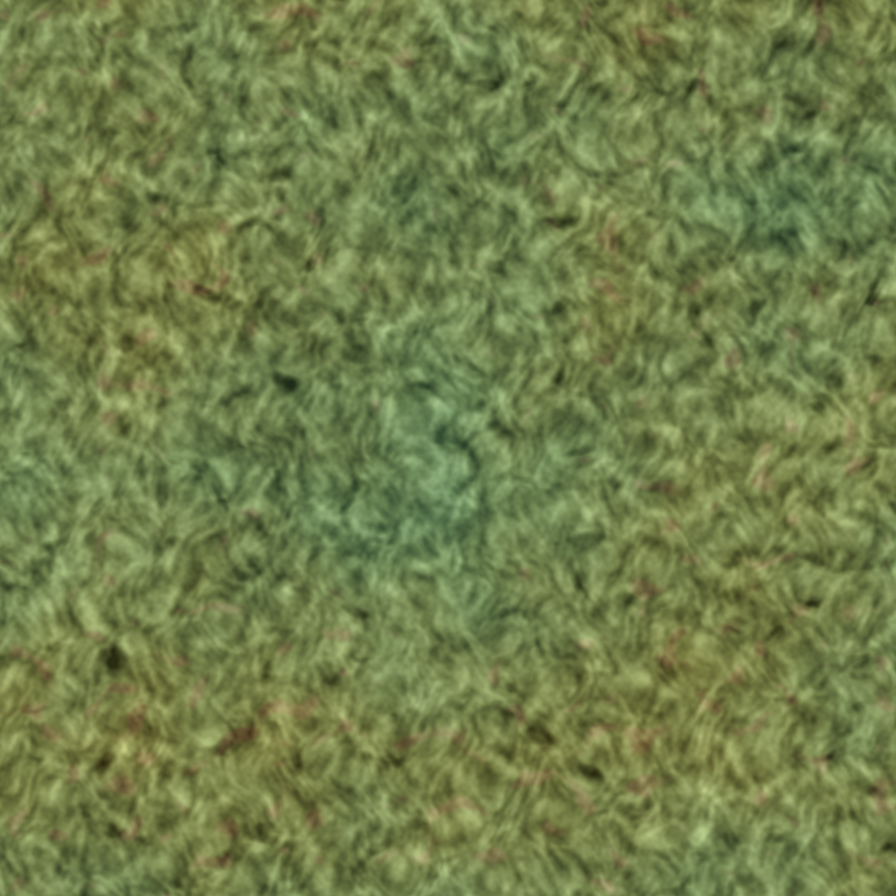
This texture is drawn by a Shadertoy shader. Its source:

```glsl
// Soft mottled turf seen from above: clumps, short leaning blades and dark gaps.
// Layers of gradient noise build one brightness value, which a green ramp colours;
// broad noise then drifts the hue between olive and cool green.

// Sine-free hash giving two values from 0 to 1
vec2 hash22(vec2 cell) {
    vec3 q = fract(cell.xyx * vec3(0.1031, 0.1030, 0.0973));
    q += dot(q, q.yzx + 33.33);
    return fract((q.xx + q.yz) * q.zy);
}

// Slope of a random unit gradient at a lattice corner
float cornerSlope(vec2 cell, vec2 corner, vec2 f) {
    vec2 gradient = hash22(cell + corner) * 2.0 - 1.0;
    return dot(gradient / max(length(gradient), 0.01), f - corner);
}

// Gradient noise, centred on zero
float noise(vec2 p) {
    vec2 cell = floor(p);
    vec2 f = p - cell;
    vec2 w = f * f * f * (f * (f * 6.0 - 15.0) + 10.0);
    float low = mix(cornerSlope(cell, vec2(0, 0), f), cornerSlope(cell, vec2(1, 0), f), w.x);
    float high = mix(cornerSlope(cell, vec2(0, 1), f), cornerSlope(cell, vec2(1, 1), f), w.x);
    return mix(low, high, w.y);
}

vec2 rotate(vec2 p, float angle) {
    float c = cos(angle), s = sin(angle);
    return vec2(c * p.x - s * p.y, s * p.x + c * p.y);
}

// Noise stretched along a leaning direction
float blades(vec2 p, float lean, vec2 density) {
    return noise(rotate(p, lean) * density + 150.0);
}

// Short strokes whose lean changes from tuft to tuft
float tufts(vec2 p, vec2 density) {
    float side = smoothstep(-0.12, 0.12, noise(p * 13.0 + 71.0));
    return mix(blades(p, -0.55, density), blades(p, 0.45, density), side);
}

// Sparse dark gaps, slightly wider than tall
float gaps(vec2 p, vec2 density, float threshold) {
    float patchiness = noise(p * 6.0 + 210.0);
    float n = noise(rotate(p, 0.06) * density + 320.0);
    return smoothstep(threshold, threshold + 0.34, n + 0.2 * patchiness);
}

// Green ramp indexed by brightness of the green channel
vec3 grassColor(float level) {
    const vec3 shadow = vec3(0.23, 0.27, 0.14);
    const vec3 leaf = vec3(0.43, 0.49, 0.28);
    const vec3 sunlit = vec3(0.55, 0.62, 0.39);
    vec3 darkSide = mix(shadow, leaf, max((level - 0.27) / 0.22, -0.45));
    vec3 lightSide = mix(leaf, sunlit, (level - 0.49) / 0.13);
    return level < 0.49 ? darkSide : lightSide;
}

void mainImage(out vec4 fragColor, in vec2 fragCoord) {
    vec2 uv = fragCoord / iResolution.y;

    // Gentle warp so the clumps lose any lattice order
    vec2 warp = vec2(noise(uv * 19.0 + 40.0), noise(uv * 19.0 + 90.0));
    vec2 p = uv + 0.012 * warp;

    // Brightness from broad patches down to fine blades
    float level = 0.507;
    level += 0.08 * noise(uv * 5.0 + 12.0);
    level += 0.20 * noise(rotate(p, 0.35) * vec2(29.0, 33.0) + 25.0);
    level += 0.23 * tufts(p, vec2(66.0, 36.0));
    level += 0.15 * tufts(p + 3.7, vec2(112.0, 68.0));
    level += 0.05 * noise(rotate(uv, 0.7) * 150.0);

    // Shaded pockets between the clumps
    float pocket = gaps(p, vec2(23.0, 31.0), 0.27);
    level -= 0.19 * pocket;
    level -= 0.09 * gaps(p + 5.3, vec2(36.0, 52.0), 0.28);

    // Hue drift: positive is olive, negative is cool green
    float hue = noise(uv * 3.2 + 57.0) + 0.5 * noise(uv * 11.0 + 33.0);
    vec3 color = grassColor(level);
    color += hue * vec3(0.075, 0.0, -0.045);

    // Scattered dry, brownish specks
    float dry = smoothstep(0.28, 0.55, noise(p * vec2(30.0, 36.0) + 480.0) + 0.35 * hue);
    color += dry * vec3(0.035, -0.035, 0.012);

    fragColor = vec4(clamp(color, 0.0, 1.0), 1.0);
}
```
